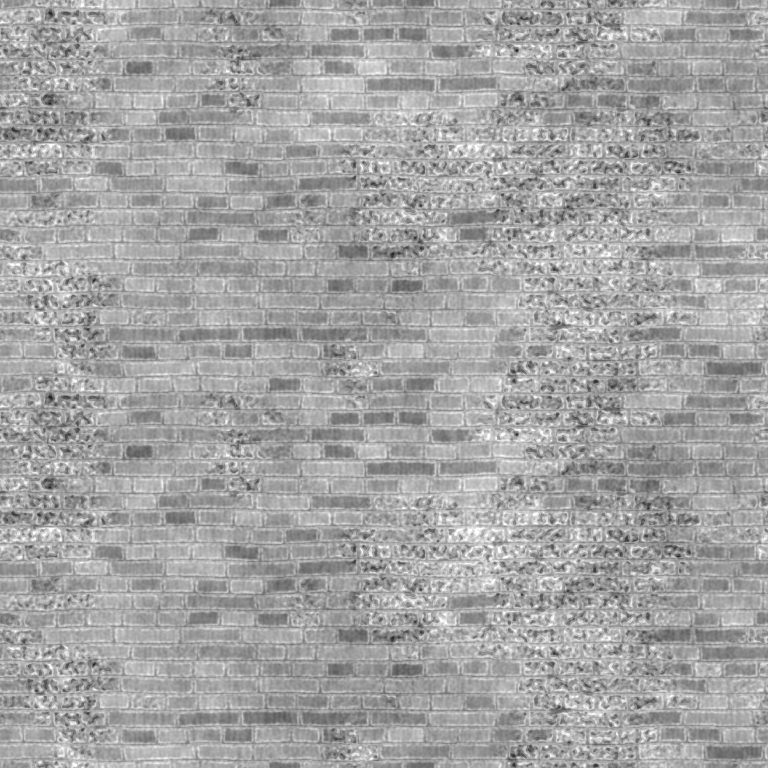
A three.js fragment shader for this texture:

```glsl
// Weathered grey brick wall: alternating long and short courses, pale joints, stains and pitted patches.
#define ROWS 46.0          // courses over the canvas height
#define CYCLE 23.0         // courses before the wall repeats
#define LONG_BRICKS 12.0   // bricks across a long course
#define SHORT_BRICKS 23.0  // bricks across a short course
#define JOINT 0.25         // joint width, in course heights
#define JITTER 0.2         // variation of brick length
#define SPLIT 0.16         // share of long bricks cut in half
#define DARK_SHARE 0.17    // share of dark bricks
#define SOFTNESS 0.07      // edge smoothing, in course heights
#define MORTAR_TONE 0.645
#define BRICK_TONE 0.625
#define DARK_TONE 0.465

varying vec2 vUv;

float hash(vec2 p) {
  vec3 q = fract(p.xyx * vec3(0.1031, 0.1030, 0.0973));
  q += dot(q, q.yzx + 33.33);
  return fract((q.x + q.y) * q.z);
}

// Gradient noise that wraps after the given number of cells.
float cornerSlope(vec2 cell, vec2 offset, vec2 period) {
  float angle = 6.2832 * hash(mod(cell, period) + period * 0.37);
  return dot(vec2(cos(angle), sin(angle)), offset);
}

float noise(vec2 p, vec2 period) {
  vec2 i = floor(p), f = p - i;
  vec2 s = f * f * f * (f * (f * 6.0 - 15.0) + 10.0);
  vec2 e = vec2(1.0, 0.0);
  float low = mix(cornerSlope(i, f, period), cornerSlope(i + e, f - e, period), s.x);
  float high = mix(cornerSlope(i + e.yx, f - e.yx, period), cornerSlope(i + 1.0, f - 1.0, period), s.x);
  return 1.4 * mix(low, high, s.y);
}

// Noise over the wall: two tiles wide in q, one repeat per unit of height.
float wallNoise(vec2 q, vec2 cells) {
  return noise(q * cells, cells * vec2(2.0, 1.0));
}

float jointShift(float column, float columns, float course) {
  return JITTER * hash(vec2(mod(column, columns) + 57.0, course + 13.0));
}

float roundedBox(vec2 p, vec2 halfSize, float radius) {
  vec2 d = abs(p) - halfSize + radius;
  return length(max(d, 0.0)) + min(max(d.x, d.y), 0.0) - radius;
}

void main() {
  vec2 q = vUv * 2.0;

  // Course, with slightly wavy bed joints
  float y = vUv.y * ROWS + 0.55 + 0.13 * wallNoise(q, vec2(5.0));
  float course = mod(floor(y) - 8.0, CYCLE);
  bool isLong = mod(course, 2.0) < 0.5;
  float columns = isLong ? LONG_BRICKS : SHORT_BRICKS;

  // Brick within the course
  float x = vUv.x * columns + 0.5 * hash(vec2(course, 91.0)) + 0.02 * wallNoise(q, vec2(30.0));
  float column = floor(x);
  if (x < column + jointShift(column, columns, course)) column -= 1.0;
  float left = column + jointShift(column, columns, course);
  float right = column + 1.0 + jointShift(column + 1.0, columns, course);
  vec2 id = vec2(mod(column, columns), course);
  if (isLong && hash(id + 71.0) < SPLIT) {
    float middle = 0.5 * (left + right);
    if (x < middle) right = middle;
    else { left = middle; id.x += 0.5; }
  }
  float aspect = ROWS / columns;
  vec2 local = vec2((x - 0.5 * (left + right)) * aspect, fract(y) - 0.5);
  vec2 halfSize = vec2(0.5 * (right - left) * aspect, 0.5) - 0.5 * JOINT;

  // Weathering is strongest toward the right
  float patches = wallNoise(q, vec2(3.0)) + 0.5 * wallNoise(q, vec2(7.0));
  float exposure = patches + 0.34 * cos(6.2832 * (vUv.x - 0.76)) + 0.5 * (hash(id + 5.0) - 0.5);
  float rough = smoothstep(-0.2, 0.4, exposure);
  float grain = wallNoise(q, vec2(110.0));
  float pits = wallNoise(q, vec2(72.0));
  float mottle = wallNoise(q, vec2(28.0, 34.0));
  float streaks = wallNoise(q, vec2(100.0, 18.0));

  // Brick outline, crumbled where weathered
  float d = roundedBox(local, halfSize, 0.09);
  d += mix(0.035, 0.1, rough) * mottle + mix(0.02, 0.07, rough) * pits;
  float brick = 1.0 - smoothstep(-SOFTNESS, SOFTNESS, d);

  // Brick face
  float tone = BRICK_TONE + 0.17 * (hash(id + 19.0) - 0.5);
  float dark = step(1.0 - DARK_SHARE, hash(id + 43.0)) * (1.0 - 0.8 * rough);
  tone = mix(tone, DARK_TONE + 0.06 * hash(id + 29.0), dark);
  tone += 0.06 * mottle + 0.06 * (1.0 - rough) * streaks + 0.05 * grain;
  tone += rough * (0.2 * smoothstep(0.12, 0.5, pits) - 0.2 * smoothstep(0.15, 0.5, -pits));
  tone += 0.1 * rough * grain;

  // Mortar, with a shadow line below each brick
  float mortar = MORTAR_TONE + 0.08 * grain + 0.07 * mottle;
  mortar -= 0.09 * smoothstep(0.03, 0.12, d) * smoothstep(0.1, -0.1, local.y);
  float grey = mix(mortar, tone, brick);

  // Pale lime along the brick edges
  float rim = exp(-pow((d + 0.01) / 0.075, 2.0));
  grey += rim * (0.095 + 0.09 * wallNoise(q, vec2(18.0)) + 0.06 * grain);

  // Lime smears, dark chips and broad stains
  grey += 0.12 * rough * smoothstep(0.3, 0.65, wallNoise(q, vec2(9.0, 17.0)));
  grey -= 0.22 * rough * smoothstep(0.48, 0.7, wallNoise(q, vec2(19.0, 23.0)));
  grey += 0.07 * wallNoise(q, vec2(2.0)) + 0.06 * wallNoise(q, vec2(6.0, 8.0));
  grey += 0.06 * noise(vUv * 4.0, vec2(4.0));

  gl_FragColor = vec4(vec3(clamp(grey, 0.0, 1.0)), 1.0);
}
```
